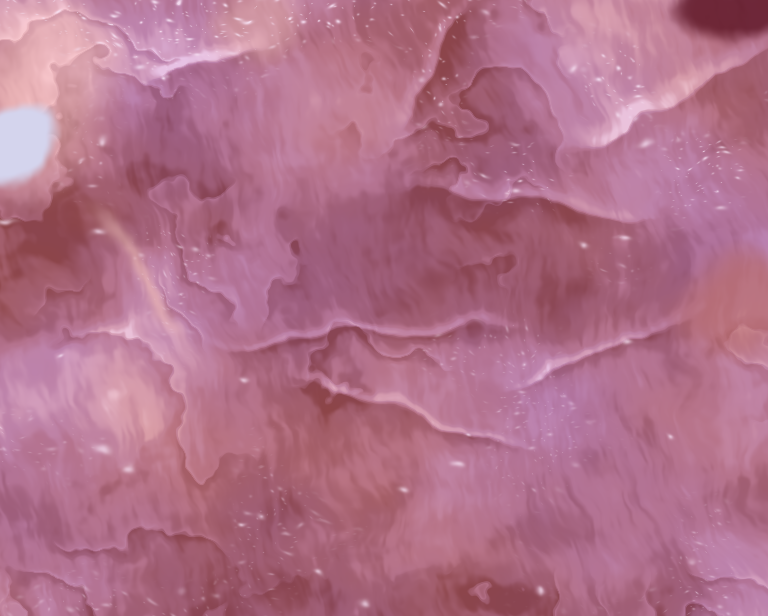
Write a WebGL 2 fragment shader that draws this texture.

```glsl
#version 300 es
precision highp float;
// Moist raw muscle: warped noise sets a tone that runs through a pink ramp,
// overlaid with fine fibres, tapered folds with lit rims and soft shadows,
// pale fat patches and clusters of small wet glints.
uniform vec2 u_resolution;
out vec4 fragColor;

float hash(vec2 p) {
  vec3 q = fract(p.xyx * vec3(0.1031, 0.1030, 0.0973));
  q += dot(q, q.yzx + 33.33);
  return fract((q.x + q.y) * q.z);
}

float noise(vec2 p) {
  vec2 i = floor(p), f = fract(p);
  f = f * f * (3.0 - 2.0 * f);
  return mix(mix(hash(i), hash(i + vec2(1, 0)), f.x),
             mix(hash(i + vec2(0, 1)), hash(i + vec2(1, 1)), f.x), f.y);
}

float fbm(vec2 p) {
  float sum = 0.0, amp = 0.5;
  for (int i = 0; i < 5; i++) {
    sum += amp * noise(p);
    p = mat2(1.6, 1.2, -1.2, 1.6) * p + 7.3;
    amp *= 0.5;
  }
  return sum / 0.97;
}

// Soft elliptical patch, 1 inside and 0 outside.
float patchMask(vec2 p, vec2 centre, vec2 radius, float soft) {
  return 1.0 - smoothstep(1.0 - soft, 1.0 + soft, length((p - centre) / radius));
}

// Tapered fold from a to b: x is the lit rim, y the shadow on its right side.
vec2 fold(vec2 p, vec2 a, vec2 b, float width) {
  vec2 along = b - a;
  float len = length(along);
  vec2 dir = along / len;
  float t = dot(p - a, dir) / len;
  float d = dot(p - a, vec2(-dir.y, dir.x));
  float taper = smoothstep(-0.05, 0.25, t) * (1.0 - smoothstep(0.7, 1.05, t));
  float rim = exp(-pow((d - width * 0.25) / (width * 0.45), 2.0));
  float shade = smoothstep(0.003, -0.006, d) * exp(min(d, 0.0) / width);
  return vec2(rim, shade) * taper;
}

// Small stretched highlights, one candidate per grid cell.
float glints(vec2 p, float cells, float density) {
  vec2 q = p * cells, id = floor(q);
  float sum = 0.0;
  for (int y = -1; y <= 1; y++)
    for (int x = -1; x <= 1; x++) {
      vec2 c = id + vec2(x, y);
      vec2 d = q - c - vec2(hash(c + 3.1), hash(c + 17.7));
      float angle = 0.9 * (hash(c + 41.0) - 0.7);
      d = mat2(cos(angle), -sin(angle), sin(angle), cos(angle)) * d;
      vec2 size = mix(vec2(0.12, 0.1), vec2(0.42, 0.2), hash(c + 9.0));
      sum += step(hash(c + 29.0), density) * exp(-2.0 * dot(d / size, d / size));
    }
  return min(sum, 1.0);
}

vec3 ramp(float t) {
  vec3 c = mix(vec3(0.54, 0.27, 0.32), vec3(0.63, 0.37, 0.46), smoothstep(0.16, 0.35, t));
  c = mix(c, vec3(0.71, 0.45, 0.56), smoothstep(0.35, 0.48, t));
  c = mix(c, vec3(0.75, 0.51, 0.64), smoothstep(0.48, 0.61, t));
  c = mix(c, vec3(0.83, 0.61, 0.71), smoothstep(0.61, 0.74, t));
  return mix(c, vec3(0.92, 0.76, 0.85), smoothstep(0.74, 0.88, t));
}

void main() {
  vec2 p = gl_FragCoord.xy / u_resolution.y;
  vec2 warp = vec2(fbm(p * 5.0 + 2.0), fbm(p * 5.0 + 31.0)) - 0.5;
  vec2 w = p + 0.11 * warp;
  float upper = smoothstep(0.45, 0.85, p.y);

  // Broad tone and fine fibres
  float tone = 0.51 + 0.75 * (fbm(w * vec2(4.0, 5.5) + 5.0) - 0.5) + 0.05 * upper;
  vec2 grain = vec2(w.x + 0.25 * w.y, w.y);
  tone += 0.10 * (noise(grain * vec2(75.0, 13.0)) - 0.5);
  tone += 0.07 * (noise(grain * vec2(150.0, 45.0)) - 0.5);

  // Repeated faint sheets, each ending in a lit edge over a shadow
  float sheet = fract(p.y * 5.0 + p.x * 1.5 + 4.0 * warp.y + 1.5 * warp.x);
  float torn = smoothstep(0.42, 0.65, noise(p * 5.0 + 13.0));
  tone += torn * 0.16 * smoothstep(0.0, 0.04, sheet) * exp(-sheet * 9.0);
  tone -= torn * 0.15 * smoothstep(0.65, 0.95, sheet) * (1.0 - smoothstep(0.96, 1.0, sheet));

  // Main folds
  vec2 folds = fold(w, vec2(0.22, 0.85), vec2(0.46, 0.94), 0.035);
  folds += fold(w, vec2(0.62, 0.69), vec2(1.06, 0.64), 0.035);
  folds += fold(w, vec2(0.32, 0.46), vec2(0.86, 0.47), 0.016);
  folds += fold(w, vec2(0.46, 0.41), vec2(0.88, 0.24), 0.018);
  folds += fold(w, vec2(0.80, 0.37), vec2(1.14, 0.48), 0.020);
  folds += fold(w, vec2(0.63, 0.80), vec2(0.80, 0.98), 0.028);
  folds += fold(w, vec2(0.86, 0.76), vec2(1.30, 0.95), 0.040);
  tone += 0.20 * folds.x - 0.34 * folds.y;

  // Dark hollows and the pale membrane
  float hollow = patchMask(w, vec2(0.08, 0.57), vec2(0.16, 0.13), 0.25);
  float pit = patchMask(w, vec2(1.19, 1.0), vec2(0.09, 0.05), 0.3);
  tone -= 0.18 * hollow;
  tone += 0.20 * patchMask(w, vec2(0.56, 0.79), vec2(0.12, 0.09), 0.7);
  vec3 col = ramp(tone);

  // Brownish and lilac drift, then fat
  float drift = fbm(p * 3.5 + 50.0) - 0.5;
  col += drift * vec3(0.06, 0.0, -0.20);
  float amber = patchMask(w, vec2(1.19, 0.49), vec2(0.09, 0.06), 0.5);
  col = mix(col, vec3(0.72, 0.41, 0.38), 0.55 * amber);
  float fat = patchMask(w, vec2(0.06, 0.87), vec2(0.10, 0.15), 0.5);
  fat = max(fat, 0.8 * patchMask(w, vec2(0.43, 0.97), vec2(0.07, 0.06), 0.5));
  fat = max(fat, fold(w, vec2(0.13, 0.67), vec2(0.30, 0.42), 0.03).x);
  col = mix(col, vec3(0.86, 0.65, 0.65) + 0.35 * (tone - 0.5), 0.7 * fat);
  col = mix(col, vec3(0.83, 0.83, 0.93), patchMask(w, vec2(0.01, 0.78), vec2(0.07, 0.06), 0.2));
  col = mix(col, vec3(0.36, 0.08, 0.14), 0.8 * pit);

  // Wet glints gathered in clusters
  float wet = smoothstep(0.45, 0.75, noise(p * 7.0 + 80.0)) * (0.45 + 0.55 * upper);
  float shine = wet * glints(w, 42.0, 0.35) + 0.6 * wet * glints(w + 4.0, 85.0, 0.3);
  shine += 0.8 * glints(w + 9.0, 24.0, 0.035);
  col = mix(col, vec3(0.97, 0.89, 0.96), min(0.85 * shine, 0.9));
  fragColor = vec4(clamp(col, 0.0, 1.0), 1.0);
}
```
